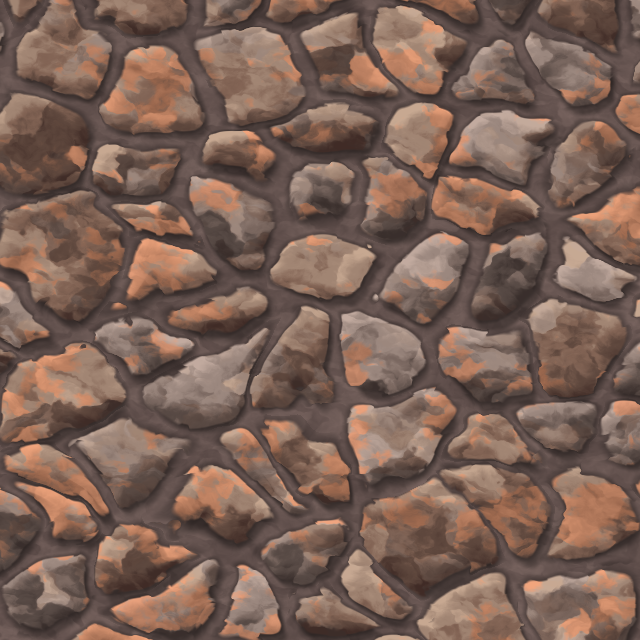
Give the GLSL for this texture, as a Shadertoy shader.

```glsl
// Painted wall of chipped, rust-stained boulders set in shaded grey-brown mortar.

float hash(vec2 p) {
    vec3 q = fract(vec3(p.xyx) * 0.1031);
    q += dot(q, q.yzx + 33.33);
    return fract((q.x + q.y) * q.z);
}

vec2 hash2(vec2 p) { return vec2(hash(p), hash(p + 57.0)); }

float noise(vec2 p) {
    vec2 i = floor(p), f = fract(p);
    f = f * f * (3.0 - 2.0 * f);
    return mix(mix(hash(i), hash(i + vec2(1, 0)), f.x),
               mix(hash(i + vec2(0, 1)), hash(i + vec2(1, 1)), f.x), f.y);
}

float fbm(vec2 p) {
    float sum = 0.0, amp = 0.5;
    for (int i = 0; i < 4; i++) {
        sum += amp * noise(p);
        p = mat2(0.8, -0.6, 0.6, 0.8) * p * 2.1 + 7.3;
        amp *= 0.5;
    }
    return sum / 0.94;
}

// Flat patches: random tilt in xy, random tone in z, softly joined.
vec3 facets(vec2 p, float sharpness) {
    vec2 cell = floor(p);
    vec4 sum = vec4(0.0);
    for (int y = -1; y <= 1; y++)
    for (int x = -1; x <= 1; x++) {
        vec2 id = cell + vec2(x, y);
        vec2 r = hash2(id);
        float w = exp(-sharpness * length(id + r - p));
        sum += w * vec4(hash2(id + 113.0), hash(id + 31.0), 1.0);
    }
    return sum.xyz / max(sum.w, 1e-20);
}

vec2 seed(vec2 id) { return id + 0.05 + 0.9 * hash2(id + 19.0); }

// Rounded cells: x is the depth inside the stone, yz its cell.
vec3 stone(vec2 p) {
    p += 0.55 * (vec2(noise(p * 1.1), noise(p * 1.1 + 40.0)) - 0.5);
    p += 0.10 * (vec2(noise(p * 5.0), noise(p * 5.0 + 70.0)) - 0.5);
    vec2 cell = floor(p), home = cell;
    float best = 9.0;
    for (int y = -1; y <= 1; y++)
    for (int x = -1; x <= 1; x++) {
        vec2 id = cell + vec2(x, y);
        vec2 d = seed(id) - p;
        if (dot(d, d) < best) { best = dot(d, d); home = id; }
    }
    vec2 toHome = seed(home) - p;
    float sum = 0.0;
    for (int y = -2; y <= 2; y++)
    for (int x = -2; x <= 2; x++) {
        if (x == 0 && y == 0) continue;
        vec2 toOther = seed(home + vec2(x, y)) - p;
        sum += exp(-20.0 * dot(0.5 * (toHome + toOther), normalize(toOther - toHome)));
    }
    float gap = mix(0.03, 0.11, hash(home + 5.0));
    return vec3(-log(sum) / 20.0 - gap, home);
}

// Light to colour, from deep brown to pale sandstone.
vec3 rockRamp(float light) {
    vec3 c = mix(vec3(0.25, 0.17, 0.15), vec3(0.37, 0.28, 0.24), smoothstep(0.05, 0.32, light));
    c = mix(c, vec3(0.51, 0.39, 0.33), smoothstep(0.30, 0.48, light));
    c = mix(c, vec3(0.63, 0.52, 0.45), smoothstep(0.46, 0.64, light));
    return mix(c, vec3(0.78, 0.66, 0.57), smoothstep(0.64, 0.92, light));
}

void mainImage(out vec4 fragColor, in vec2 fragCoord) {
    vec2 uv = fragCoord / iResolution.y;
    vec2 p = uv * vec2(7.0, 8.4) + 3.0;
    vec2 lightDir = normalize(vec2(-0.35, 0.93));

    // Stone shape and outward slope
    vec3 s = stone(p);
    float eps = 0.03;
    vec2 grad = vec2(stone(p + vec2(eps, 0)).x, stone(p + vec2(0, eps)).x) - s.x;
    vec2 outward = -grad / (length(grad) + 0.008);
    float facing = dot(outward, lightDir);

    // Chipped planes and smaller brush strokes
    vec2 wobble = vec2(fbm(p * 3.0), fbm(p * 3.0 + 20.0)) - 0.5;
    vec3 plane = facets(p * vec2(2.1, 2.5) + wobble * 1.1 + s.yz * 13.0, 32.0);
    vec3 stroke = facets(mat2(0.9, 0.4, -0.4, 0.9) * p * vec2(5.0, 8.5) + wobble * 2.5, 16.0);
    float grain = fbm(uv * vec2(95.0, 130.0) + wobble * 4.0);
    float depth = s.x + 0.09 * (plane.z - 0.5) + 0.03 * (stroke.z - 0.5);
    float mask = smoothstep(0.0, 0.035, depth);

    // Lighting: bright upper planes, broad dark undersides
    float rim = 1.0 - smoothstep(0.02, mix(0.34, 0.22, 0.5 + 0.5 * facing), depth);
    vec2 tilt = outward * rim * 0.85 + (plane.xy - 0.5) * 0.95 + (stroke.xy - 0.5) * 0.4;
    float light = 0.57 + 0.42 * dot(tilt, lightDir) + 0.13 * (plane.z - 0.5)
                + 0.16 * (grain - 0.5) + 0.14 * (hash(s.yz + 3.0) - 0.5);
    light -= 0.13 * step(hash(s.yz + 71.0), 0.18);
    light = clamp(light, 0.0, 1.0);

    // Rock colour with grey planes and rust patches
    vec3 rock = rockRamp(light);
    float grey = smoothstep(0.35, 0.75, 0.6 * hash(s.yz + 9.0) + 0.4 * plane.x + 0.2 * (stroke.z - 0.5));
    rock = mix(rock, dot(rock, vec3(0.3, 0.6, 0.1)) * vec3(1.09, 0.98, 0.95), grey * 0.65);
    float stain = fbm(p * 1.9 + 90.0) + 0.22 * (stroke.y - 0.5) + 0.16 * (plane.y - 0.5)
                + 0.14 * (grain - 0.5) - 0.10 * grey;
    float rust = smoothstep(0.50, 0.62, stain) * smoothstep(0.25, 0.5, light);
    rock = mix(rock, vec3(1.0, 0.64, 0.46) * (0.3 + 0.7 * light), rust * 0.75);

    // Mortar darkened below the stones
    float shade = smoothstep(0.0, 0.10, stone(p + vec2(-0.06, 0.13)).x);
    float bed = 0.5 * stroke.z + 0.5 * fbm(p * 2.5);
    vec3 mortar = mix(vec3(0.32, 0.26, 0.25), vec3(0.48, 0.40, 0.38), bed);
    mortar *= (1.0 - 0.30 * shade) * (0.92 + 0.16 * grain);
    mortar *= 1.0 - 0.22 * smoothstep(-0.06, 0.01, depth);

    fragColor = vec4(mix(mortar, rock, mask), 1.0);
}
```
